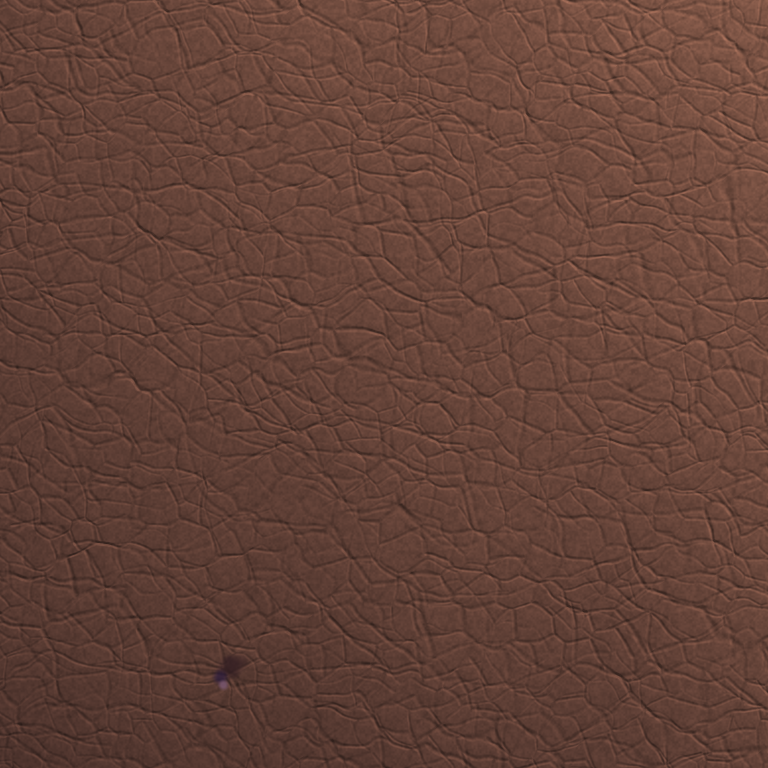
Give the GLSL for this texture, as a three.js fragment shader.

```glsl
varying vec2 vUv;

vec2 hash2(vec2 p) {
  vec3 q = fract(vec3(p.xyx) * vec3(0.1031, 0.1030, 0.0973));
  q += dot(q, q.yzx + 33.33);
  return fract((q.xx + q.yz) * q.zy);
}

float noise(vec2 p) {
  vec2 i = floor(p), f = fract(p);
  f = f * f * (3.0 - 2.0 * f);
  return mix(mix(hash2(i).x, hash2(i + vec2(1.0, 0.0)).x, f.x),
             mix(hash2(i + vec2(0.0, 1.0)).x, hash2(i + 1.0).x, f.x), f.y);
}

vec2 noise2(vec2 p) {
  return vec2(noise(p), noise(p + 57.3)) - 0.5;
}

// Distance to the nearest border between Voronoi cells
float cellBorder(vec2 p) {
  vec2 cell = floor(p), f = fract(p), nearest = vec2(0.0);
  float best = 8.0;
  for (int y = -1; y <= 1; y++) {
    for (int x = -1; x <= 1; x++) {
      vec2 g = vec2(float(x), float(y));
      vec2 r = g + hash2(cell + g) - f;
      if (dot(r, r) < best) {
        best = dot(r, r);
        nearest = r;
      }
    }
  }
  float border = 8.0;
  for (int y = -2; y <= 2; y++) {
    for (int x = -2; x <= 2; x++) {
      vec2 g = vec2(float(x), float(y));
      vec2 r = g + hash2(cell + g) - f;
      vec2 d = r - nearest;
      if (dot(d, d) > 0.0001) border = min(border, dot(0.5 * (r + nearest), normalize(d)));
    }
  }
  return border;
}

float crease(float dist, float width) {
  return 1.0 - smoothstep(0.0, width, dist);
}

// Long folds, pebbled cells and fine wrinkles pressed into the hide
float leatherHeight(vec2 p) {
  vec2 q = p + 0.022 * noise2(p * 14.0) + 0.008 * noise2(p * 48.0);
  vec2 slanted = mat2(0.88, 0.47, -0.47, 0.88) * q;
  float folds = cellBorder(q * vec2(11.0, 16.0) + 40.0) / 14.0;
  float pebbles = cellBorder(q * vec2(22.0, 25.0) + 90.0) / 24.0;
  float wrinkles = cellBorder(slanted * vec2(25.0, 28.0) + 150.0) / 26.0;
  float depth = crease(folds, 0.0046) * mix(0.45, 1.2, noise(p * 11.0 + 5.0));
  depth += crease(pebbles, 0.0040) * mix(0.45, 1.05, noise(p * 16.0 + 23.0));
  depth += crease(wrinkles, 0.0034) * mix(0.1, 0.85, noise(p * 19.0 + 71.0));
  return 0.4 * smoothstep(0.0, 0.016, pebbles) - depth;
}

void main() {
  vec2 p = vUv;

  // Relief lit from the upper right
  vec2 toLight = 0.0012 * vec2(0.5, 0.87);
  float lower = leatherHeight(p - toLight);
  float upper = leatherHeight(p + toLight);
  float relief = clamp(lower - upper, -1.1, 1.1);
  float hollow = clamp(-0.5 * (lower + upper), 0.0, 1.3);

  // Broad falloff of light across the hide
  float glow = 0.04 + 0.36 * p.x + 0.44 * p.y + 0.2 * p.x * p.y;
  glow += 0.12 * (noise(p * 5.0) - 0.5);
  vec3 color = mix(vec3(0.305, 0.202, 0.176), vec3(0.490, 0.330, 0.270), glow);

  // Fine grain over the creases
  float grain = 0.12 * (noise(p * 210.0) - 0.5) + 0.12 * (noise(p * 390.0 + 9.0) - 0.5);
  color *= 1.0 + 0.29 * relief - 0.06 * hollow + grain;
  color += vec3(0.015, 0.007, 0.0) * max(relief, 0.0);

  // Small dark blemish with a violet tip
  vec2 b = p - vec2(0.302, 0.132);
  b = mat2(0.8, -0.6, 0.6, 0.8) * b + 0.008 * noise2(p * 90.0);
  float smudge = 1.0 - smoothstep(0.2, 1.0, length(b / vec2(0.030, 0.019)));
  color = mix(color, vec3(0.19, 0.11, 0.13), 0.75 * smudge);
  float ink = 1.0 - smoothstep(0.003, 0.013, length(p - vec2(0.287, 0.118)));
  color = mix(color, vec3(0.17, 0.11, 0.24), 0.7 * ink);
  float tip = 1.0 - smoothstep(0.002, 0.009, length(p - vec2(0.291, 0.108)));
  color = mix(color, vec3(0.50, 0.36, 0.47), 0.75 * tip);

  gl_FragColor = vec4(color, 1.0);
}
```
